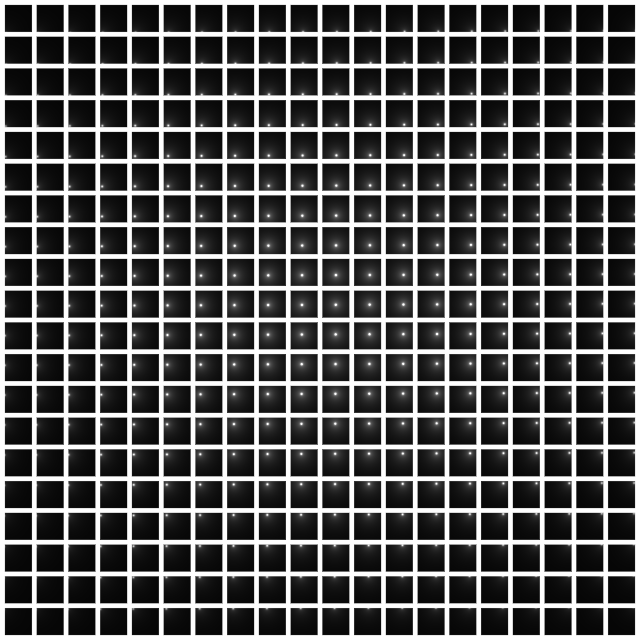
A Shadertoy shader for this pattern:

```glsl
// A grid of dark square tiles on white, each lit by one glossy highlight.
// The highlight slides against the tile's place along a sine, as if every tile
// were viewed from its own angle, and it dims towards the rim of the grid.

const float COUNT = 20.0;                  // tiles across and down
const float PITCH = 0.0496;                // tile spacing, in canvas heights
const float TILE = 0.850;                  // tile side, in pitches
const vec2 FACING = vec2(10.05, 9.7);      // grid index lit head on
const float ANGLE_STEP = 0.157;            // turn per tile, in radians
const float SWING = 0.5;                   // highlight travel, in tile sides
const float SKEW = 0.0046;                 // slight cross-axis drift per tile
const float RIM_LIGHT = 0.42;              // light left at the grid rim

const float BASE = 0.018;
const float CORE_RADIUS = 0.045;           // in tile sides
const float CORE_LIGHT = 0.75;
const float GLOW_LIGHT = 0.30;
const float GLOW_FALLOFF = 13.0;
const float SHEEN_LIGHT = 0.31;
const float SHEEN_FALLOFF = 2.5;
const vec3 PAPER = vec3(0.995);

// Signed distance to a centred square
float squareDistance(vec2 p, float halfSide) {
    vec2 d = abs(p) - halfSide;
    return length(max(d, 0.0)) + min(max(d.x, d.y), 0.0);
}

// Highlight centre within a tile, in tile sides
vec2 highlightCentre(vec2 offset) {
    vec2 slide = SWING * sin(offset * ANGLE_STEP);
    return vec2(slide.x, -slide.y) + SKEW * offset.yx;
}

// Brightness of a tile: sharp core, tight glow and broad sheen
float tileLight(vec2 p, vec2 offset) {
    float r = length(p - highlightCentre(offset));
    vec2 facing = mix(vec2(RIM_LIGHT), vec2(1.0), max(cos(offset * ANGLE_STEP), 0.0));
    float strength = facing.x * facing.y;
    float core = CORE_LIGHT * exp(-r * r / (CORE_RADIUS * CORE_RADIUS));
    float glow = GLOW_LIGHT * exp(-r * GLOW_FALLOFF);
    float sheen = SHEEN_LIGHT * exp(-r * SHEEN_FALLOFF);
    return BASE + sqrt(strength) * core + strength * (glow + sheen);
}

void mainImage(out vec4 fragColor, in vec2 fragCoord) {
    // Grid centred on the canvas
    vec2 uv = (fragCoord - 0.5 * iResolution.xy) / iResolution.y;
    vec2 grid = uv / PITCH + 0.5 * COUNT;
    vec2 id = clamp(floor(grid), 0.0, COUNT - 1.0);
    vec2 local = grid - id - 0.5;

    // Tile edge, smoothed over about one pixel
    float pixel = 1.0 / (iResolution.y * PITCH);
    float edge = squareDistance(local, 0.5 * TILE);
    float inside = 1.0 - smoothstep(-0.7 * pixel, 0.7 * pixel, edge);

    float light = min(tileLight(local / TILE, id - FACING), 1.0);
    fragColor = vec4(mix(PAPER, vec3(light), inside), 1.0);
}
```
